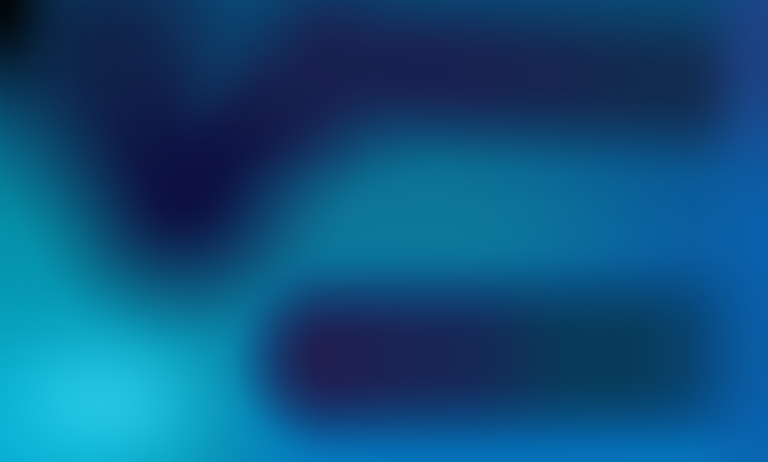
Give the GLSL for this background, as a WebGL 2 fragment shader.

```glsl
#version 300 es
precision highp float;

uniform vec2 u_resolution;
out vec4 fragColor;

float segmentDistance(vec2 p, vec2 a, vec2 b) {
    vec2 along = b - a;
    float t = clamp(dot(p - a, along) / dot(along, along), 0.0, 1.0);
    return length(p - a - along * t);
}

float smoothMin(float a, float b, float k) {
    float h = max(k - abs(a - b), 0.0) / k;
    return min(a, b) - 0.25 * k * h * h;
}

float glow(vec2 p, vec2 center, vec2 size) {
    vec2 q = (p - center) / size;
    return exp(-dot(q, q));
}

void main() {
    vec2 p = gl_FragCoord.xy / u_resolution.y;
    float right = u_resolution.x / u_resolution.y;
    float x = p.x / right;

    // Teal field, bluer to the right and dimmer towards the top
    vec3 color = mix(vec3(0.02, 0.56, 0.65), vec3(0.04, 0.46, 0.60), smoothstep(0.0, 0.45, x));
    color = mix(color, vec3(0.04, 0.37, 0.63), smoothstep(0.58, 0.92, x));
    color = mix(color, vec3(0.03, 0.30, 0.47), smoothstep(0.45, 0.95, p.y));
    color = mix(color, vec3(0.06, 0.48, 0.61), 0.6 * glow(p, vec2(0.93, 0.53), vec2(0.32, 0.13)));

    // Blue rim along the bottom
    float rim = smoothstep(0.32, 0.02, p.y) * smoothstep(0.22, 0.42, x);
    color = mix(color, vec3(0.02, 0.46, 0.74), rim);

    // Cyan light in the lower left
    color = mix(color, vec3(0.02, 0.70, 0.84), 0.9 * glow(p, vec2(0.10, 0.06), vec2(0.42, 0.29)));
    color = mix(color, vec3(0.16, 0.79, 0.90), 0.85 * glow(p, vec2(0.22, 0.13), vec2(0.19, 0.13)));

    // Upper navy fold: a deep lobe bending into a band
    float lobe = segmentDistance(p, vec2(0.24, 0.87), vec2(0.39, 0.59)) / 0.20;
    float bend = segmentDistance(p, vec2(0.40, 0.62), vec2(0.72, 0.85)) / 0.15;
    float band = segmentDistance(p, vec2(0.72, 0.86), vec2(1.52, 0.82)) / 0.12;
    float fold = smoothMin(smoothMin(lobe, bend, 0.4), band, 0.4);
    vec3 navy = mix(vec3(0.06, 0.14, 0.29), vec3(0.10, 0.13, 0.32), smoothstep(0.1, 0.45, x));
    navy = mix(navy, vec3(0.07, 0.17, 0.31), smoothstep(0.55, 0.9, x));
    navy = mix(navy, vec3(0.05, 0.06, 0.26), glow(p, vec2(0.42, 0.59), vec2(0.22, 0.20)));
    color = mix(color, navy, 1.0 - smoothstep(0.1, 1.9, fold));

    // Lower navy pool, turning to dark teal on the right
    float pool = segmentDistance(p, vec2(0.72, 0.225), vec2(1.55, 0.235)) / 0.14;
    vec3 poolColor = mix(vec3(0.12, 0.12, 0.32), vec3(0.09, 0.15, 0.34), smoothstep(0.42, 0.6, x));
    poolColor = mix(poolColor, vec3(0.03, 0.23, 0.35), smoothstep(0.58, 0.77, x));
    poolColor = mix(poolColor, vec3(0.03, 0.28, 0.48), smoothstep(0.8, 0.97, x));
    color = mix(color, vec3(0.02, 0.30, 0.56), 0.5 * (1.0 - smoothstep(0.7, 1.9, pool)));
    color = mix(color, poolColor, 1.0 - smoothstep(0.2, 1.65, pool));

    // Blue right edge and shaded top left corner
    vec3 edgeBlue = mix(vec3(0.04, 0.38, 0.68), vec3(0.13, 0.26, 0.54), smoothstep(0.5, 0.9, p.y));
    color = mix(color, edgeBlue, 0.8 * smoothstep(0.88, 1.0, x));
    color *= 1.0 - 0.9 * glow(p, vec2(0.0, 1.0), vec2(0.10, 0.16));

    fragColor = vec4(color, 1.0);
}
```
